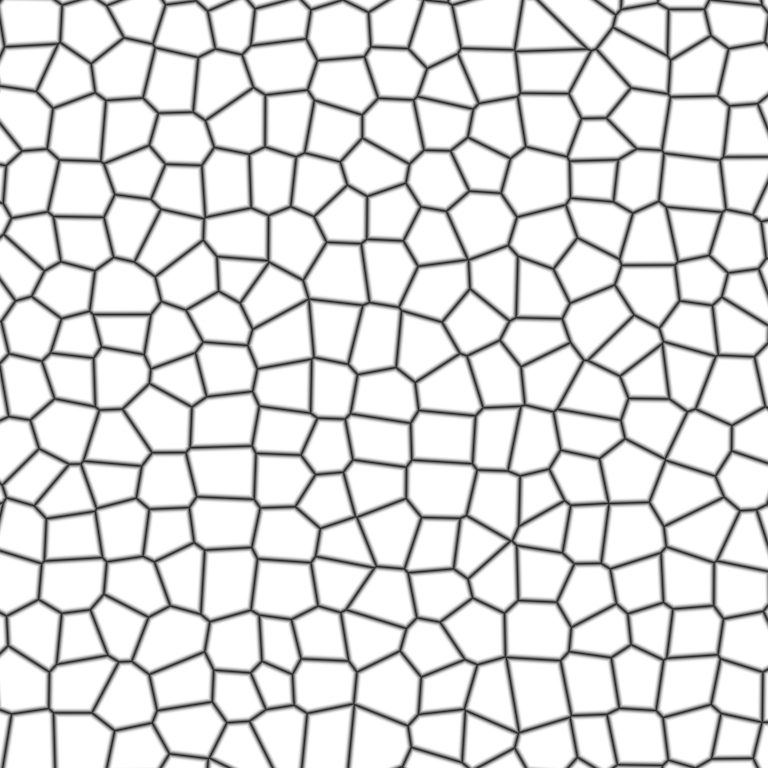
This pattern is drawn by a WebGL 2 fragment shader. Its source:

```glsl
#version 300 es
precision highp float;
// Irregular net of thin dark lines with soft grey flanks on white paper.
// Seeds jittered on a square grid form Voronoi cells; the exact distance
// to the nearest cell border sets the tone.

#define CELLS 15.0        // cells along the canvas height
#define JITTER 0.66       // seed scatter, 0 = square grid, 1 = full cell
#define LINE_REACH 0.112  // half width of a line with its flank, in cells
#define LINE_FALLOFF 2.0  // higher values give a thinner dark core
#define SOFTNESS 0.25     // rounding of the line core, in pixels
#define INK vec3(0.08)
#define PAPER vec3(1.0)

uniform vec2 u_resolution;
out vec4 fragColor;

// Integer hash: two random values in 0..1 for each grid cell.
vec2 hash2(vec2 cell) {
    uvec2 q = uvec2(ivec2(cell) + 4096);
    q = q * 1664525u + 1013904223u;
    q.x += q.y * 1664525u;
    q.y += q.x * 1664525u;
    q ^= q >> 16u;
    q.x += q.y * 1664525u;
    q.y += q.x * 1664525u;
    q ^= q >> 16u;
    return vec2(q >> 8u) / 16777216.0;
}

vec2 seedOf(vec2 cell) {
    return cell + 0.5 + JITTER * (hash2(cell) - 0.5);
}

// Distance from p to the closest border between two Voronoi cells.
float borderDistance(vec2 p) {
    vec2 base = floor(p);
    vec2 homeCell = base;
    vec2 toHome = vec2(0.0);
    float nearest = 1e5;

    // Find the seed that owns p.
    for (int y = -2; y <= 2; y++) {
        for (int x = -2; x <= 2; x++) {
            vec2 cell = base + vec2(x, y);
            vec2 toSeed = seedOf(cell) - p;
            float dist2 = dot(toSeed, toSeed);
            if (dist2 < nearest) {
                nearest = dist2;
                toHome = toSeed;
                homeCell = cell;
            }
        }
    }

    // Measure to the bisector with each neighbouring seed.
    float border = 1e5;
    for (int y = -2; y <= 2; y++) {
        for (int x = -2; x <= 2; x++) {
            if (x == 0 && y == 0) continue;
            vec2 toSeed = seedOf(homeCell + vec2(x, y)) - p;
            vec2 across = normalize(toSeed - toHome);
            border = min(border, dot(0.5 * (toSeed + toHome), across));
        }
    }
    return border;
}

void main() {
    vec2 p = CELLS * gl_FragCoord.xy / u_resolution.y;
    float pixel = CELLS / u_resolution.y;

    // Round the core by a fraction of a pixel, then fade out to the paper.
    float dist = length(vec2(borderDistance(p), SOFTNESS * pixel));
    float ink = pow(max(1.0 - dist / LINE_REACH, 0.0), LINE_FALLOFF);

    fragColor = vec4(mix(PAPER, INK, ink), 1.0);
}
```
